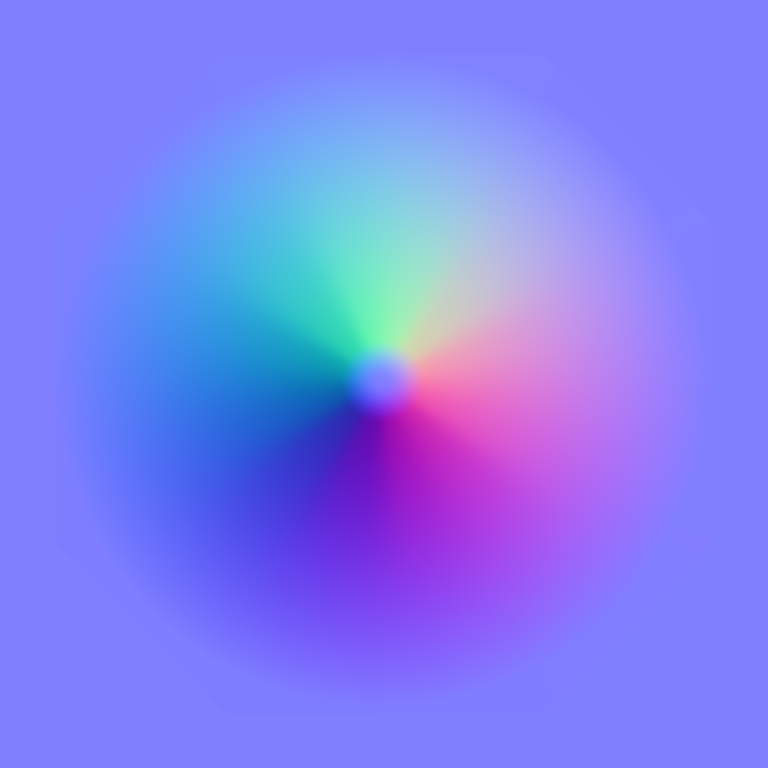
Give the GLSL for this texture map, as a three.js fragment shader.

```glsl
// Tangent-space normal map of a soft, faceted round peak on a flat ground.
varying vec2 vUv;

const float PI = 3.14159265;
const vec2 PEAK = vec2(0.497, 0.504);
const float RADIUS = 0.43;
const float STEEPEST = 0.95;

// Signed angle between two headings, in -PI..PI.
float angleBetween(float a, float b) {
  return mod(a - b + PI, 2.0 * PI) - PI;
}

// Turns a heading away from a ridge, so that the hue changes faster there.
float ridgeTurn(float heading, float ridgeDegrees, float width) {
  float offset = angleBetween(heading, radians(ridgeDegrees));
  return offset * exp(-offset * offset / (width * width));
}

// Sum of the turns at the eight uneven ridges.
float facetTurn(float heading, float width) {
  return ridgeTurn(heading, 30.0, width)
       + ridgeTurn(heading, 61.0, width)
       + ridgeTurn(heading, 116.0, width)
       + ridgeTurn(heading, 149.0, width)
       + ridgeTurn(heading, 212.0, width)
       + ridgeTurn(heading, 241.0, width)
       + ridgeTurn(heading, 271.0, width)
       + ridgeTurn(heading, 325.0, width);
}

// Sideways lean of the surface: flat tip, steep shoulder, gentle foot.
float slopeProfile(float r, float radius, float steepest) {
  float tip = smoothstep(0.0, 0.057, r);
  float foot = cos(0.5 * PI * min(r / radius, 1.0));
  return steepest * tip * foot;
}

// Distance to an octagon whose diagonal sides lie slightly farther out.
float octagonDistance(vec2 p, float radius) {
  vec2 q = abs(p);
  float diagonal = (q.x + q.y) * 0.675;
  return max(max(q.x, q.y), diagonal) - radius;
}

// Packs a unit normal into colour.
vec3 encodeNormal(vec2 lean) {
  float up = sqrt(max(1.0 - dot(lean, lean), 0.0));
  return vec3(lean, up) * 0.5 + 0.5;
}

void main() {
  vec2 p = vUv - PEAK;
  float r = length(p);
  float heading = atan(p.y, p.x + 1e-6);

  // Facets show on the shoulder and melt away at the tip and foot.
  float facetStrength = 0.6 * smoothstep(0.02, 0.07, r)
                      * (1.0 - smoothstep(0.14, 0.34, r));
  heading += facetStrength * facetTurn(heading, 0.2);

  // A faint residual lean ends at the octagonal rim.
  float rim = 1.0 - smoothstep(-0.003, 0.003, octagonDistance(vUv - 0.5, RADIUS));
  float lean = slopeProfile(r, RADIUS, STEEPEST);
  lean = max(lean, 0.018 * rim * smoothstep(0.3, 0.4, r));

  gl_FragColor = vec4(encodeNormal(lean * vec2(cos(heading), sin(heading))), 1.0);
}
```
